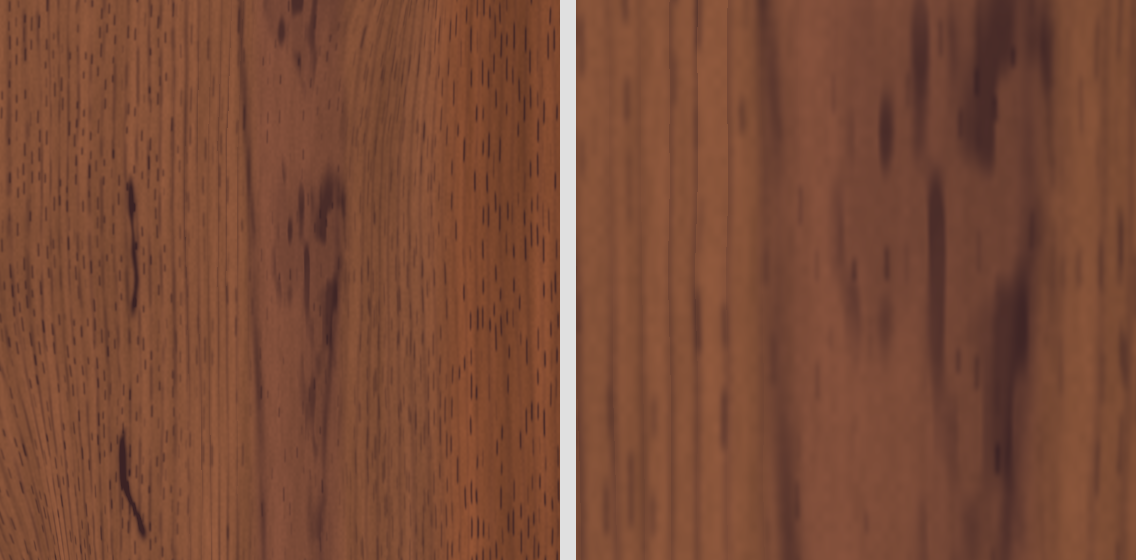
Left: the whole. Right: its middle third, enlarged.
Reproduce this texture procedurally as a three.js fragment shader.

```glsl
// Red-brown walnut board with vertical grain, broken pores, dark seams and thin knots
varying vec2 vUv;

float hash(vec2 p) {
  vec3 q = fract(vec3(p.xyx) * 0.1031);
  q += dot(q, q.yzx + 33.33);
  return fract((q.x + q.y) * q.z);
}

float noise(vec2 p) {
  vec2 i = floor(p), f = fract(p);
  f = f * f * (3.0 - 2.0 * f);
  return mix(mix(hash(i), hash(i + vec2(1.0, 0.0)), f.x),
             mix(hash(i + vec2(0.0, 1.0)), hash(i + vec2(1.0, 1.0)), f.x), f.y);
}

float bell(float d, float width) {
  d /= width;
  return exp(-d * d);
}

// 1 between a and b, with soft ends
float span(float a, float b, float soft, float v) {
  return smoothstep(a - soft, a + soft, v) * (1.0 - smoothstep(b - soft, b + soft, v));
}

// Short upright dashes scattered in columns
float pores(vec2 p, float columns, float len, float share) {
  float x = p.x * columns;
  float id = floor(x);
  float y = p.y / len + hash(vec2(id, 7.0)) * 19.0;
  vec2 cell = vec2(id, floor(y));
  float offset = 0.5 + 0.36 * (hash(cell + 31.0) - 0.5);
  float reach = mix(0.55, 0.98, hash(cell + 57.0));
  float strength = 1.0 - smoothstep(share - 0.25, share + 0.1, hash(cell));
  float ends = smoothstep(0.0, 0.2, fract(y)) * (1.0 - smoothstep(reach - 0.25, reach, fract(y)));
  return strength * ends * bell(fract(x) - offset, 0.19);
}

// Bends the straight grain: leaning at lower left, flaring at upper right
float grainX(vec2 p) {
  float low = max(0.6 - p.y, 0.0), high = max(p.y - 0.6, 0.0);
  float x = p.x - 0.32 * (1.0 - smoothstep(0.02, 0.25, p.x)) * low * low;
  x -= 0.3 * bell(p.x - 0.68, 0.1) * high * high;
  return x + 0.008 * (noise(p * vec2(5.0, 3.0)) - 0.5) + 0.0025 * (noise(p * vec2(20.0, 16.0)) - 0.5);
}

void main() {
  vec2 p = vUv;
  vec2 g = vec2(grainX(p), p.y);

  // Regions across the board
  float left = 1.0 - smoothstep(0.29, 0.36, p.x);
  float lined = span(0.31, 0.45, 0.025, p.x);
  float heart = span(0.455, 0.61, 0.015, p.x);
  float right = smoothstep(0.74, 0.84, p.x);
  float pale = span(0.62, 0.78, 0.03, p.x);

  // Ground colour with broad bands and fine fibres
  vec3 wood = vec3(0.515, 0.318, 0.218);
  wood = mix(wood, vec3(0.488, 0.297, 0.220), heart);
  wood = mix(wood, vec3(0.515, 0.296, 0.188), right);
  float bands = noise(vec2(g.x * 24.0, g.y * 1.2)) - 0.5;
  float streaks = noise(vec2(g.x * 75.0, g.y * 2.5 + 9.0)) - 0.5;
  float fibres = noise(vec2(g.x * 190.0, g.y * 22.0)) - 0.5;
  float specks = noise(p * vec2(230.0, 170.0)) - 0.5;
  float clouds = noise(p * vec2(5.0, 4.0) + 3.0) - 0.5;
  wood *= 1.0 + 0.09 * bands + (0.12 - 0.07 * heart) * streaks
        + 0.06 * fibres + 0.05 * specks + 0.07 * clouds;
  wood *= 1.0 - 0.1 * bell(p.x - 0.91, 0.045) + 0.07 * bell(p.x - 0.972, 0.012);

  // Growth lines, rippled and broken on the left, smoother elsewhere
  float phase = g.x * 49.0 + 1.3 * noise(vec2(g.x * 14.0, g.y * 1.5));
  float line = pow(0.5 + 0.5 * cos(6.2832 * phase), 3.0);
  float broken = smoothstep(0.2, 0.8, noise(vec2(g.x * 60.0, g.y * 30.0)));
  float ink = line * (left * (0.07 + 0.26 * broken) + 0.33 * lined * noise(vec2(floor(phase), g.y * 5.0))
            + 0.17 * pale + 0.12 * right);

  // Pores: stubby on the left, long and fine on the right
  ink += 0.42 * left * pores(g, 76.0, 0.034, 0.5);
  ink += 0.3 * (lined + pale) * pores(g, 72.0, 0.06, 0.34);
  ink += (0.22 * pale + 0.62 * right) * pores(g + 0.37, 92.0, 0.062, 0.58);
  ink += 0.35 * heart * pores(g, 95.0, 0.035, 0.22);

  // Ragged dark patches in the heart
  float ragged = 0.08 * (noise(vec2(g.x * 85.0, g.y * 5.0)) - 0.5);
  float edge = p.y + ragged;
  float patches = span(0.49, 0.615, 0.012, p.x) * span(0.46, 0.68, 0.05, edge);
  patches += 0.75 * span(0.54, 0.605, 0.012, p.x) * span(0.22, 0.46, 0.04, edge);
  patches += span(0.475, 0.615, 0.015, p.x) * smoothstep(0.9, 0.98, edge + 0.09 * bell(p.x - 0.545, 0.025));
  patches += 0.45 * span(0.55, 0.59, 0.01, p.x) * (1.0 - smoothstep(0.05, 0.15, edge));
  float shreds = smoothstep(0.42, 0.82, noise(vec2(g.x * 100.0, g.y * 17.0)));
  ink += patches * (0.16 + 0.55 * shreds);

  // Long seams on both sides of the heart
  float waver = 0.012 * (noise(vec2(p.y * 7.0, 2.0)) - 0.5);
  float seamA = p.x - (0.467 - 0.035 * p.y) - waver;
  float seamB = p.x - (0.577 + 0.038 * smoothstep(0.0, 0.75, p.y)) + waver;
  float worn = noise(vec2(g.x * 110.0, g.y * 13.0));
  ink += bell(seamA, 0.008) * (0.14 + 0.42 * worn);
  ink += bell(seamB, 0.007) * (0.08 + 0.5 * worn) * (1.0 - smoothstep(0.78, 0.9, p.y));

  // Thin black knots with a soft halo
  float crook = 0.014 * (noise(vec2(p.y * 16.0, 5.0)) - 0.5);
  float knotX = p.x - crook - 0.238 - 0.02 * (1.0 - smoothstep(0.03, 0.12, p.y))
              + 0.012 * span(0.12, 0.24, 0.03, p.y);
  float knots = span(0.44, 0.68, 0.02, p.y) + span(0.04, 0.23, 0.015, p.y);
  float swell = noise(vec2(p.y * 22.0, 8.0));
  ink += knots * (bell(knotX, 0.0025 + 0.0045 * swell) * (0.45 + 0.65 * swell) + 0.13 * bell(knotX, 0.016));

  gl_FragColor = vec4(mix(wood, vec3(0.215, 0.125, 0.135), clamp(ink, 0.0, 0.95)), 1.0);
}
```
